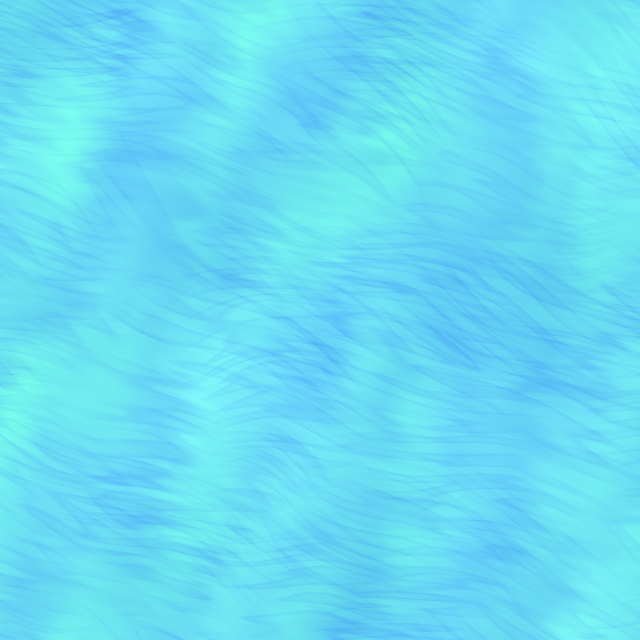
Write a Shadertoy shader that draws this background.

```glsl
// Translucent cyan and blue brushwork: leaning soft blotches under fine, curved, sloping strokes.

const vec3 LIGHT = vec3(0.475, 0.975, 0.945);
const vec3 DEEP = vec3(0.315, 0.685, 0.970);
const vec3 GREEN_TINT = vec3(-0.035, 0.010, -0.065);

const float BASE_DEPTH = 0.27;
const float BLOTCH_LEAN = 1.22;            // angle of the long axis, radians
const vec2 BLOTCH_FREQ = vec2(2.4, 6.5);   // along, across
const float BLOTCH_GAIN = 0.50;
const float FEATHER = 0.045;               // ragged blotch borders

const int STROKE_LAYERS = 5;
const float STROKE_ANGLE = -0.34;
const float STROKE_SPREAD = 0.14;
const vec2 STROKE_FREQ = vec2(3.6, 34.0);  // along, across
const float STROKE_GAIN = 0.27;
const float STROKE_FALLOFF = 6.5;
const float BEND = 0.085;
const float HATCH_FREQ = 820.0;
const float HATCH_GAIN = 0.018;

vec2 gradientAt(ivec2 cell) {
    uint h = uint(cell.x) * 1597334677u ^ uint(cell.y) * 3812015801u;
    h = (h ^ (h >> 16)) * 2246822519u;
    h = (h ^ (h >> 13)) * 3266489917u;
    float angle = float((h >> 8) & 65535u) * 6.28318 / 65536.0;
    return vec2(cos(angle), sin(angle));
}

// Gradient noise, about -0.7 to 0.7
float noise(vec2 p) {
    ivec2 c = ivec2(floor(p));
    vec2 f = fract(p);
    vec2 w = f * f * f * (f * (f * 6.0 - 15.0) + 10.0);
    float a = dot(gradientAt(c), f);
    float b = dot(gradientAt(c + ivec2(1, 0)), f - vec2(1, 0));
    float d = dot(gradientAt(c + ivec2(0, 1)), f - vec2(0, 1));
    float e = dot(gradientAt(c + ivec2(1, 1)), f - vec2(1, 1));
    return mix(mix(a, b, w.x), mix(d, e, w.x), w.y);
}

// Coordinates along and across a direction
vec2 alignTo(vec2 p, float angle) {
    float c = cos(angle), s = sin(angle);
    return vec2(c * p.x + s * p.y, c * p.y - s * p.x);
}

// Slope-aligned coordinates, bowed by broad noise
vec2 strokeSpace(vec2 p, float angle, float seed) {
    vec2 q = alignTo(p, angle);
    q.y += BEND * noise(p * vec2(3.6, 2.6) + seed);
    return q;
}

// Dark bristle lines: crisp on one side, fading on the other
float strokes(vec2 p, float id) {
    float seed = 17.3 * id + 5.1;
    float angle = STROKE_ANGLE + STROKE_SPREAD * (id - 0.5 * float(STROKE_LAYERS - 1));
    vec2 q = strokeSpace(p, angle, seed);
    float n = noise(q * (STROKE_FREQ + vec2(0.4, 6.0) * id) + seed);
    float line = smoothstep(-0.07, 0.07, n) * exp(-STROKE_FALLOFF * max(n, 0.0));
    float patches = smoothstep(-0.22, 0.38, noise(p * vec2(4.5, 5.5) - seed));
    return line * patches;
}

// Broad leaning patches with feathered sides
float blotches(vec2 p, float feather) {
    vec2 q = alignTo(p, BLOTCH_LEAN);
    q.y += FEATHER * feather + 0.04 * noise(p * 3.0 + 31.0);
    float broad = noise(q * BLOTCH_FREQ + 8.7);
    float detail = noise(q * BLOTCH_FREQ * 2.1 + 43.2);
    return broad + 0.45 * detail;
}

void mainImage(out vec4 fragColor, in vec2 fragCoord) {
    vec2 p = fragCoord / iResolution.y;

    // Soft washes
    vec2 q = strokeSpace(p, STROKE_ANGLE, 2.4);
    float feather = noise(q * vec2(5.0, 24.0)) + 0.6 * noise(q * vec2(8.0, 55.0) + 9.0);
    float depth = BASE_DEPTH + BLOTCH_GAIN * blotches(p, feather) + 0.10 * feather;

    // Fine strokes
    for (int i = 0; i < STROKE_LAYERS; i++) {
        depth += STROKE_GAIN * strokes(p, float(i));
    }

    // Faint even hatching
    float hatchMask = smoothstep(0.0, 0.35, noise(p * 5.0 + 71.0));
    depth += HATCH_GAIN * hatchMask * sin(HATCH_FREQ * q.y);

    // Cyan to blue, with greener and paler areas
    float green = noise(alignTo(p, BLOTCH_LEAN) * vec2(3.0, 5.0) + 57.0) + 0.2 * feather;
    vec3 color = mix(LIGHT, DEEP, clamp(depth, -0.05, 1.0));
    color += GREEN_TINT * green * (1.0 - 0.6 * clamp(depth, 0.0, 1.0));
    fragColor = vec4(clamp(color, 0.0, 1.0), 1.0);
}
```
